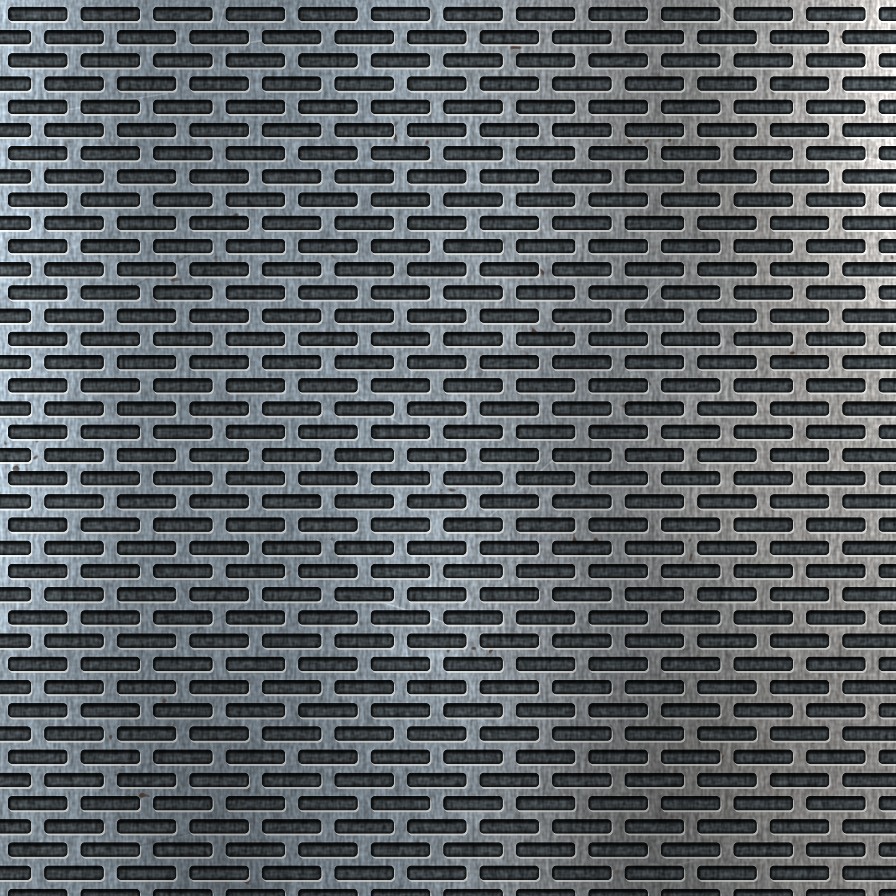
Reproduce this texture procedurally as a Shadertoy shader.

```glsl
#define COLUMNS 12.35
#define ROWS 38.6
#define PHASE vec2(0.02, 0.10)
#define SLOT_HALF vec2(0.0332, 0.0080)
#define SLOT_RADIUS 0.0048
#define RIM_SHIFT vec2(0.0013, -0.0022)
#define SCRATCHES 44
#define STEEL_COOL vec3(0.485, 0.530, 0.565)
#define STEEL_WARM vec3(0.535, 0.528, 0.520)
#define FLOOR_COLOR vec3(0.235, 0.258, 0.270)
#define RIM_COLOR vec3(0.80, 0.81, 0.80)
#define RUST_COLOR vec3(0.24, 0.15, 0.10)

float hash(vec2 p) {
    vec3 q = fract(p.xyx * vec3(0.1031, 0.1030, 0.0973));
    q += dot(q, q.yzx + 33.33);
    return fract((q.x + q.y) * q.z);
}

float cornerSlope(vec2 corner, vec2 offset) {
    float a = 6.28318 * hash(corner);
    return dot(vec2(cos(a), sin(a)), offset);
}

// Gradient noise, roughly -0.8 to 0.8
float noise(vec2 p) {
    vec2 i = floor(p), f = fract(p);
    vec2 u = f * f * f * (f * (f * 6.0 - 15.0) + 10.0);
    vec2 e = vec2(1, 0);
    float low = mix(cornerSlope(i, f), cornerSlope(i + e, f - e), u.x);
    float high = mix(cornerSlope(i + e.yx, f - e.yx), cornerSlope(i + 1.0, f - 1.0), u.x);
    return 1.4 * mix(low, high, u.y);
}

float slotDistance(vec2 p) {
    vec2 q = abs(p) - SLOT_HALF + SLOT_RADIUS;
    return length(max(q, 0.0)) + min(max(q.x, q.y), 0.0) - SLOT_RADIUS;
}

// Offset from the centre of the nearest slot, in canvas units
vec2 slotOffset(vec2 uv) {
    vec2 grid = vec2(uv.x, 1.0 - uv.y) * vec2(COLUMNS, ROWS) - PHASE;
    grid.x += 0.5 * mod(floor(grid.y), 2.0);
    vec2 cell = fract(grid) - 0.5;
    return vec2(cell.x, -cell.y) / vec2(COLUMNS, ROWS);
}

// Broad reflections: bright side edges, darker bands and bottom
float reflection(vec2 uv) {
    float bands = 0.10 * cos(12.566 * uv.x + 0.5 * noise(uv * 2.0));
    float left = 0.28 * exp(-uv.x * 13.0) * smoothstep(0.0, 0.5, uv.y);
    float right = 0.55 * exp((uv.x - 1.0) * 13.0) * smoothstep(0.3, 1.0, uv.y);
    float height = 0.16 * (smoothstep(0.0, 0.45, uv.y) - 0.75);
    return 1.0 + bands + left + right + height + 0.13 * noise(uv * vec2(5.0, 3.0) + 7.0);
}

// Thin straight marks with random place, angle and length
float scratches(vec2 uv, float px) {
    float sum = 0.0;
    for (int i = 0; i < SCRATCHES; i++) {
        float id = float(i);
        vec2 center = vec2(hash(vec2(id, 3.0)), hash(vec2(id, 17.0)));
        float angle = 3.14159 * hash(vec2(id, 29.0));
        vec2 dir = vec2(cos(angle), sin(angle));
        float reach = mix(0.015, 0.07, hash(vec2(id, 41.0)));
        vec2 p = uv - center;
        float d = length(p - dir * clamp(dot(p, dir), -reach, reach));
        float tone = hash(vec2(id, 53.0)) - 0.35;
        sum += tone * (1.0 - smoothstep(0.0003, 0.0005 + px, d));
    }
    return sum;
}

void mainImage(out vec4 fragColor, in vec2 fragCoord) {
    vec2 uv = fragCoord / iResolution.y;
    float px = 1.0 / iResolution.y;
    vec2 p = slotOffset(uv);
    float light = reflection(uv);
    float marks = scratches(uv, px);

    // Vertical brushing and fine grain
    float brush = noise(uv * vec2(230.0, 28.0));
    float grain = noise(uv * vec2(330.0, 140.0) + 31.0);
    float weave = noise(uv * vec2(120.0, 310.0) + 59.0);

    // Steel sheet with sparse rust specks
    vec3 steel = mix(STEEL_COOL, STEEL_WARM, smoothstep(0.35, 0.95, uv.x + 0.1 * noise(uv * 4.0)));
    vec3 color = steel * light * (1.0 + 0.20 * brush + 0.20 * grain + 0.08 * weave);
    color += 0.22 * marks;
    float rust = smoothstep(0.50, 0.72, noise(uv * 85.0)) * smoothstep(0.25, 0.5, noise(uv * 9.0 + 3.0));
    color = mix(color, RUST_COLOR, 0.75 * rust);

    // Bright rim on the lower right of each slot
    float edge = slotDistance(p);
    float rim = 1.0 - smoothstep(-0.5 * px, 0.5 * px, slotDistance(p - RIM_SHIFT));
    float halo = 1.0 - smoothstep(0.0, 0.0025, edge);
    color *= 1.0 + 0.10 * halo;
    color = mix(color, RIM_COLOR * mix(1.0, light, 0.6), 0.85 * rim);

    // Recessed floor, shaded most under the upper edge
    float depth = -max(edge, slotDistance(p - vec2(0.0008, -0.0025)));
    float shade = mix(0.17, 1.0, smoothstep(-0.0005, 0.0045, depth));
    vec3 recess = FLOOR_COLOR * mix(1.0, light, 0.5) * shade;
    recess *= 1.0 + 0.28 * brush + 0.32 * grain + 0.28 * weave;
    recess += 0.06 * marks * shade;
    color = mix(color, recess, 1.0 - smoothstep(-0.5 * px, 0.5 * px, edge));

    fragColor = vec4(clamp(color, 0.0, 1.0), 1.0);
}
```
